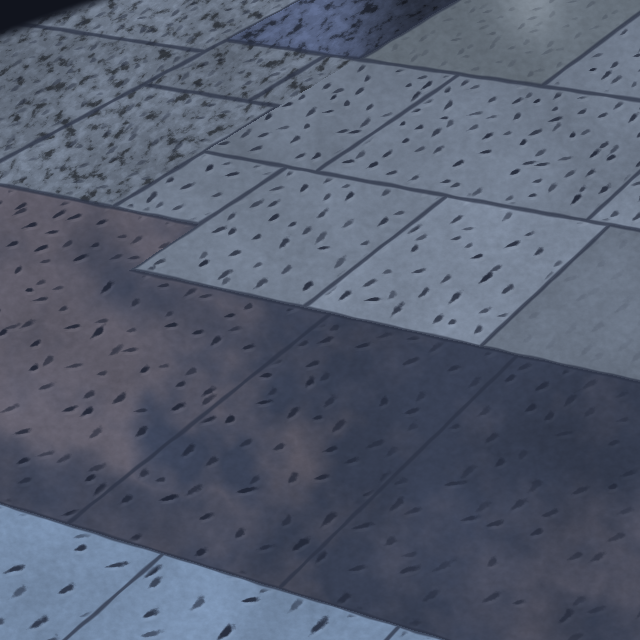
Write a Shadertoy shader that draws this texture.

```glsl
// Worn stone paving in perspective: irregular slabs, chiselled pock marks and soft shadows.
#define VANISH_LEFT vec2(-4.82, 1.69)
#define VANISH_RIGHT vec2(2.47, 2.07)
#define MARK_CELL vec2(0.040, 0.092)
#define MARK_SIZE vec2(0.0135, 0.0046)
#define JOINT_WIDTH 0.0030
#define GRAIN 0.075
#define PALE vec3(0.46, 0.505, 0.575)
#define BLUE vec3(0.46, 0.545, 0.66)
#define BROWN vec3(0.375, 0.365, 0.415)
#define SLATE vec3(0.215, 0.245, 0.32)
#define INK vec3(0.11, 0.13, 0.19)

// Cross joints, five per course, ordered left to right; zero means unused
const float JOINTS[25] = float[25](
    1.217, 0.946, 0.0, 0.0, 0.0,
    1.34, 1.08, 0.0, 0.0, 0.0,
    2.07, 1.80, 1.65, 1.38, 1.13,
    2.07, 1.86, 1.60, 1.165, 0.0,
    2.10, 1.795, 1.45, 0.0, 0.0);

vec2 hash2(vec2 p) {
    vec3 q = fract(p.xyx * vec3(0.1031, 0.1030, 0.0973));
    q += dot(q, q.yzx + 33.33);
    return fract((q.xx + q.yz) * q.zy);
}

float gradientNoise(vec2 p) {
    vec2 i = floor(p), f = fract(p), s = f * f * f * (f * (f * 6.0 - 15.0) + 10.0);
    vec2 e = vec2(1, 0);
    float a = dot(hash2(i) - 0.5, f);
    float b = dot(hash2(i + e.xy) - 0.5, f - e.xy);
    float c = dot(hash2(i + e.yx) - 0.5, f - e.yx);
    float d = dot(hash2(i + 1.0) - 0.5, f - 1.0);
    return 2.0 * mix(mix(a, b, s.x), mix(c, d, s.x), s.y);
}

float fbm(vec2 p) {
    float sum = 0.0, amp = 1.0;
    for (int i = 0; i < 4; i++) {
        sum += amp * gradientNoise(p);
        p = mat2(1.6, 1.2, -1.2, 1.6) * p + 7.3;
        amp *= 0.55;
    }
    return sum;
}

// The horizon passes through both vanishing points
float horizon(float x) {
    vec2 d = VANISH_RIGHT - VANISH_LEFT;
    return VANISH_LEFT.y + (x - VANISH_LEFT.x) * d.y / d.x;
}

vec2 toGround(vec2 p) {
    return vec2(VANISH_RIGHT.x - p.x, p.x - VANISH_LEFT.x) / (horizon(p.x) - p.y);
}

vec2 toCanvas(vec2 g) {
    float depth = (VANISH_RIGHT.x - VANISH_LEFT.x) / (g.x + g.y);
    float x = VANISH_RIGHT.x - g.x * depth;
    return vec2(x, horizon(x) - depth);
}

// Upper limit of each course, stepped where slabs interlock
float courseEdge(int i, float u) {
    if (i == 0) return 2.79;
    if (i == 1) return u > 1.65 ? 3.92 : 3.66;
    if (i == 2) return u > 2.07 ? 4.95 : (u > 1.80 ? 4.65 : 4.30);
    return u > 2.07 ? 9.0 : 5.06;
}

// Coverage of jittered, tapered chisel marks
float chiselMarks(vec2 p, vec2 g, float depth, float ragged) {
    float cover = 0.0;
    vec2 cell = floor(g / MARK_CELL);
    for (int k = 0; k < 9; k++) {
        vec2 id = cell + vec2(k % 3 - 1, k / 3 - 1);
        vec2 h = hash2(id + 11.0), v = hash2(id + 47.0);
        vec2 r = p - toCanvas((id + 0.5 + 0.75 * (h - 0.5)) * MARK_CELL);
        float a = 0.5 + 0.7 * (v.x - 0.5);
        r = mat2(cos(a), -sin(a), sin(a), cos(a)) * r;
        vec2 size = MARK_SIZE * depth / 1.45 * mix(vec2(0.55, 0.65), vec2(1.15), v.yx);
        size.y *= 1.0 + 0.45 * clamp(r.x / size.x, -1.0, 1.0);
        float d = length(r / size) + 0.45 * ragged;
        cover = max(cover, (1.0 - smoothstep(0.45, 1.15, d)) * mix(0.5, 1.0, h.y) * step(0.1, v.y));
    }
    return cover;
}

void mainImage(out vec4 fragColor, in vec2 fragCoord) {
    vec2 p = fragCoord / iResolution.xy;
    float n = fbm(p * 5.0), fine = fbm(p * vec2(75.0, 95.0));
    vec2 g = toGround(p + 0.0015 * vec2(gradientNoise(p * 30.0), gradientNoise(p * 30.0 + 9.0)));
    float depth = horizon(p.x) - p.y;

    // Find the course and slab, and the distance to the nearest joint
    int row = 0, slab = 0;
    float gap = 1.0;
    for (int i = 0; i < 4; i++) {
        float e = courseEdge(i, g.x);
        row += int(g.y > e);
        gap = min(gap, abs(g.y - e) * depth / g.y);
    }
    for (int i = 0; i < 5; i++) {
        float j = JOINTS[row * 5 + i];
        slab += int(g.x < j);
        gap = min(gap, abs(g.x - j) * depth / length(vec2(1, g.x)));
    }
    float tone = hash2(vec2(row, slab) + 3.0).x;
    float rough = float(row >= 2 && g.x > 1.80);

    // Slab colours
    vec3 color = PALE * mix(0.89, 1.04, tone) * (1.0 - 0.09 * rough);
    float marks = 1.0 - 0.5 * rough;
    if (row == 0) color = BLUE;
    if (row == 1) {
        float dusk = smoothstep(0.22, 0.52, p.x + 0.35 * n);
        dusk *= 1.0 - 0.55 * smoothstep(0.6, 0.95, p.x) * (1.0 - smoothstep(0.1, 0.32, p.y));
        float band = (p.y - 0.60 + 0.52 * (p.x - 0.13) + 0.04 * n) / 0.05;
        dusk = max(dusk, 0.7 * exp(-band * band) * smoothstep(0.0, 0.2, p.x));
        dusk = max(dusk, 0.75 * (1.0 - smoothstep(2.94, 3.05, g.y + 0.1 * n)));
        color = mix(BROWN, SLATE, clamp(dusk + 0.5 * fbm(p * 9.0 + 4.0), 0.0, 1.0));
        marks = mix(1.0, 0.6, smoothstep(0.4, 0.65, p.x));
    }
    if (row == 2 && slab == 5) { color *= 0.92; marks = 0.12; }
    if (row == 4 && slab == 1) { color = mix(SLATE * 1.45, SLATE * 0.8, smoothstep(0.5, 0.66, p.x)); marks = 0.0; }
    if (row == 4 && slab == 2) {
        color = PALE * vec3(0.85, 0.85, 0.82) + 0.10 * exp(-pow((p.x - 0.83) / 0.045, 2.0)) * smoothstep(0.9, 1.0, p.y);
        marks = 0.25;
    }

    // Stone grain, stains and streaked rough faces
    float streak = fbm(mat2(0.85, -0.5, 0.5, 0.85) * p * vec2(38.0, 70.0));
    color *= 1.0 + GRAIN * fine + 0.16 * n;
    color *= 1.0 - rough * (0.5 * smoothstep(0.03, 0.5, streak) - 0.12 * smoothstep(0.0, 0.4, -streak));

    // Marks with a pale lower lip, then joints
    float clearOfJoint = smoothstep(0.003, 0.012, gap);
    float cut = chiselMarks(p, g, depth, fine) * marks * clearOfJoint;
    color += 0.035 * chiselMarks(p + vec2(-0.002, 0.005), g, depth, fine) * marks * (1.0 - cut);
    color = mix(color, INK, 0.88 * cut);
    float width = JOINT_WIDTH * (1.0 + 0.6 * gradientNoise(p * 22.0));
    color = mix(color, mix(INK, SLATE, 0.6), 0.75 * (1.0 - smoothstep(width * 0.4, width * 1.6, gap)));

    // Dark far corner
    color = mix(color, INK * 0.6, 1.0 - smoothstep(-0.01, 0.015, 0.945 + 0.36 * p.x - p.y));
    fragColor = vec4(clamp(color, 0.0, 1.0), 1.0);
}
```
